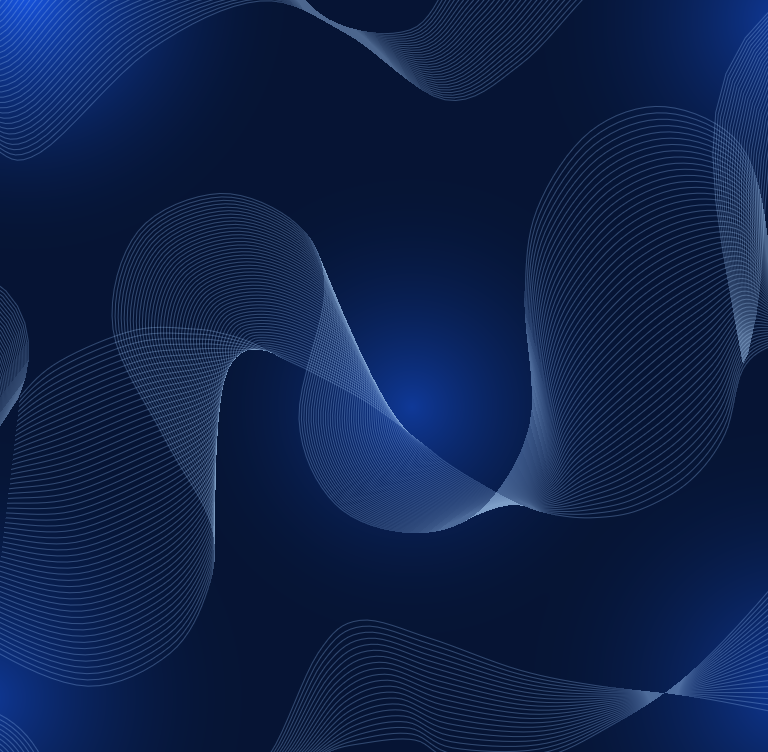
A Shadertoy shader for this background:

```glsl
const vec2 GRID = vec2(768.0, 754.0); // design units across the canvas, y downward
const vec3 NIGHT = vec3(0.022, 0.080, 0.205);
const vec3 BLUE = vec3(0.050, 0.190, 0.520);
const vec3 MIST = vec3(0.500, 0.670, 0.920);
const vec3 FROST = vec3(0.740, 0.880, 1.000);
const float LINE_WIDTH = 0.9;
const int STEPS = 8;

float cross2(vec2 a, vec2 b) { return a.x * b.y - a.y * b.x; }

float awayFromZero(float x) { return abs(x) < 1e-5 ? 1e-5 : x; }

// Soft disc of light
float glow(vec2 p, vec2 centre, float radius) {
    float fall = max(0.0, 1.0 - length(p - centre) / radius);
    return fall * fall;
}

// Coverage of evenly spaced lines; merges into a tone where they crowd
float lineInk(float s, float lines, float gap, float px) {
    float k = s * lines;
    if (k < -0.5 || k > lines + 0.5) return 0.0;
    float soft = max(LINE_WIDTH, px);
    float dist = abs(k - floor(k + 0.5)) * gap;
    float single = LINE_WIDTH / soft * max(0.0, 1.0 - dist / soft);
    float tone = min(LINE_WIDTH / max(gap, 1e-3), 1.5);
    return mix(tone, single, smoothstep(soft, 2.0 * soft, gap));
}

// Bilinear patch between two rulings (xy = first rail, zw = second rail)
float patchInk(vec2 p, vec4 e0, vec4 e1, float lines, float px) {
    vec2 w = p - e0.xy, d = e0.zw - e0.xy;
    vec2 v = e1.xy - e0.xy, g = e1.zw - e1.xy - d;
    float a = awayFromZero(-cross2(v, g));
    float b = cross2(w, g) - cross2(v, d);
    float c = cross2(w, d);
    float disc = b * b - 4.0 * a * c;
    if (disc < 0.0) return 0.0;
    float r = sqrt(disc);
    float q = awayFromZero(-0.5 * (b + (b < 0.0 ? -r : r)));
    vec2 roots = vec2(q / a, c / q);
    float ink = 0.0;
    for (int i = 0; i < 2; i++) {
        float u = roots[i];
        if (u >= 0.0 && u < 1.0) {
            vec2 ruling = d + u * g;
            float s = dot(w - u * v, ruling) / max(dot(ruling, ruling), 1e-4);
            float gap = r / (max(length(v + s * g), 1e-3) * lines);
            ink += lineInk(s, lines, gap, px);
        }
    }
    return ink;
}

vec4 bezier(vec4 a, vec4 b, vec4 c, vec4 d, float t) {
    float m = 1.0 - t;
    return m * m * m * a + 3.0 * m * t * (m * b + t * c) + t * t * t * d;
}

// Lines blended between a pair of Bezier rails
float weave(vec2 p, vec4 a, vec4 b, vec4 c, vec4 d, float lines, float px) {
    float ink = 0.0;
    vec4 last = a;
    for (int i = 1; i <= STEPS; i++) {
        vec4 next = bezier(a, b, c, d, float(i) / float(STEPS));
        ink += patchInk(p, last, next, lines, px);
        last = next;
    }
    return ink;
}

// Lines blended between a pair of smooth splines
float ribbon(vec2 p, vec4 k[10], float lines, float px) {
    float ink = 0.0;
    for (int i = 1; i < 8; i++) {
        vec4 b = k[i] + (k[i + 1] - k[i - 1]) / 6.0;
        vec4 c = k[i + 1] - (k[i + 2] - k[i]) / 6.0;
        ink += weave(p, k[i], b, c, k[i + 1], lines, px);
    }
    return ink;
}

void mainImage(out vec4 fragColor, in vec2 fragCoord) {
    vec2 uv = fragCoord / iResolution.xy;
    vec2 p = vec2(uv.x, 1.0 - uv.y) * GRID;
    float px = GRID.y / iResolution.y;

    // Glows over the night ground
    vec3 color = NIGHT;
    color += BLUE * 0.75 * glow(p, vec2(412, 408), 240.0);
    color += BLUE * 1.35 * glow(p, vec2(25, -10), 270.0);
    color += BLUE * 0.80 * glow(p, vec2(790, 20), 260.0);
    color += BLUE * 0.75 * glow(p, vec2(790, 690), 270.0);
    color += BLUE * 0.75 * glow(p, vec2(-15, 700), 270.0);

    // Great wave, in three joined lengths
    vec4 waveLeft[10] = vec4[10](vec4(-80, 590, -5, 440), vec4(-10, 650, 20, 398),
        vec4(88, 688, 60, 362), vec4(170, 655, 135, 331), vec4(208, 590, 195, 330),
        vec4(211, 525, 225, 335), vec4(165, 440, 250, 343), vec4(113, 330, 268, 352),
        vec4(138, 232, 280, 358), vec4(220, 194, 312, 373));
    vec4 waveMiddle[10] = vec4[10](waveLeft[7], waveLeft[8], waveLeft[9],
        vec4(297, 225, 362, 400), vec4(325, 290, 398, 425), vec4(299, 420, 425, 447),
        vec4(335, 505, 445, 463), vec4(410, 534, 475, 482), vec4(480, 512, 518, 505),
        vec4(530, 425, 555, 516));
    vec4 waveRight[10] = vec4[10](waveMiddle[7], waveMiddle[8], waveMiddle[9],
        vec4(525, 300, 595, 519), vec4(537, 210, 640, 511), vec4(590, 132, 690, 482),
        vec4(665, 107, 725, 435), vec4(740, 145, 743, 370), vec4(768, 240, 775, 345),
        vec4(765, 340, 820, 335));
    float ink = ribbon(p, waveLeft, 52.0, px) + ribbon(p, waveMiddle, 52.0, px)
        + ribbon(p, waveRight, 52.0, px);

    // Upper and lower waves
    vec4 upper[10] = vec4[10](vec4(-70, 90, -120, -40), vec4(-10, 146, -60, 0),
        vec4(40, 153, -10, 10), vec4(150, 50, 60, -60), vec4(260, 1, 230, -60),
        vec4(345, 33, 330, 20), vec4(445, 100, 410, 30), vec4(520, 65, 450, -20),
        vec4(590, -8, 480, -70), vec4(650, -60, 510, -120));
    vec4 lower[10] = vec4[10](vec4(225, 790, 290, 790), vec4(270, 756, 325, 756),
        vec4(318, 655, 365, 745), vec4(360, 622, 415, 742), vec4(430, 640, 455, 762),
        vec4(520, 672, 540, 760), vec4(600, 688, 610, 728), vec4(690, 698, 690, 675),
        vec4(775, 714, 775, 585), vec4(850, 730, 820, 520));
    ink += ribbon(p, upper, 28.0, px) + ribbon(p, lower, 20.0, px);

    // Folds entering at the sides
    ink += weave(p, vec4(775, 5, 800, 60), vec4(680, 90, 750, 150),
        vec4(715, 200, 775, 250), vec4(743, 365, 748, 355), 22.0, px);
    ink += weave(p, vec4(-30, 270, -60, 350), vec4(30, 290, -20, 370),
        vec4(40, 350, 0, 390), vec4(18, 400, -8, 440), 26.0, px);
    ink += weave(p, vec4(-10, 712, -10, 750), vec4(15, 722, -5, 752),
        vec4(30, 738, 0, 756), vec4(42, 760, 5, 762), 8.0, px);

    float cover = 1.0 - exp(-0.42 * ink);
    color = mix(color, mix(MIST, FROST, cover), cover);
    fragColor = vec4(color, 1.0);
}
```
